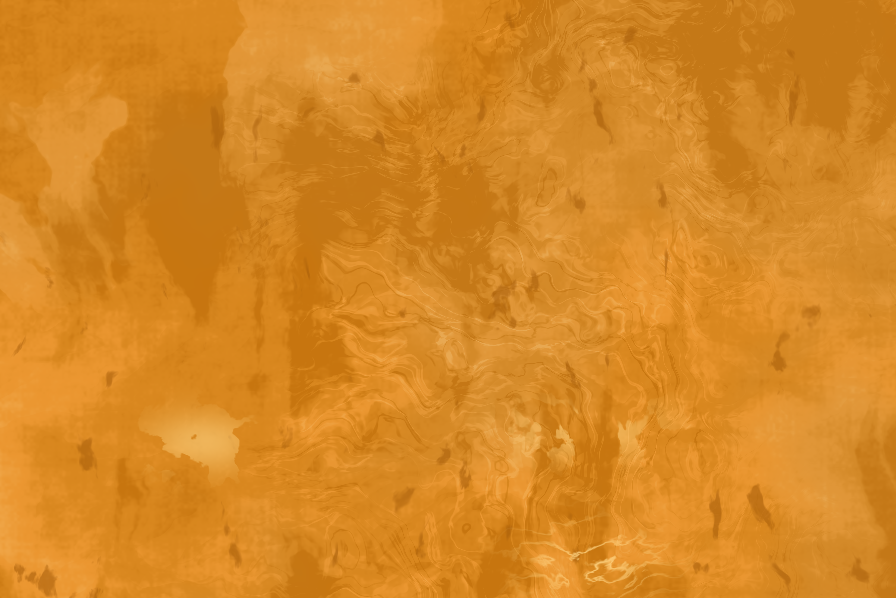
A Shadertoy shader for this texture:

```glsl
// Weathered ochre plaster wall with trowelled coats, chalky patches and fine creases.

const vec3 CHALK_DARK  = vec3(0.77, 0.47, 0.09);
const vec3 CHALK_MID   = vec3(0.83, 0.54, 0.16);
const vec3 CHALK_LIGHT = vec3(0.88, 0.59, 0.22);
const vec3 CHALK_PALE  = vec3(0.91, 0.66, 0.32);
const vec3 AMBER_DARK  = vec3(0.78, 0.46, 0.06);
const vec3 AMBER_MID   = vec3(0.85, 0.53, 0.12);
const vec3 AMBER_LIGHT = vec3(0.92, 0.59, 0.19);
const vec3 AMBER_PALE  = vec3(0.94, 0.65, 0.28);
const vec3 CREAM       = vec3(1.00, 0.83, 0.51);
const vec3 UMBER       = vec3(0.66, 0.37, 0.04);

float hash(vec2 p) {
    vec3 q = fract(vec3(p.xyx) * 0.1031);
    q += dot(q, q.yzx + 33.33);
    return fract((q.x + q.y) * q.z);
}

float noise(vec2 p) {
    vec2 i = floor(p), f = fract(p);
    f = f * f * (3.0 - 2.0 * f);
    return mix(mix(hash(i), hash(i + vec2(1, 0)), f.x),
               mix(hash(i + vec2(0, 1)), hash(i + vec2(1, 1)), f.x), f.y);
}

vec2 rotate(vec2 p, float a) {
    return mat2(cos(a), sin(a), -sin(a), cos(a)) * p;
}

float fbm(vec2 p) {
    float sum = 0.0, amp = 0.5;
    for (int i = 0; i < 5; i++) {
        sum += amp * noise(p);
        p = rotate(p, 0.45) * 2.03 + 17.3;
        amp *= 0.5;
    }
    return sum / 0.97;
}

// Thin line along the middle contour of a noise field
float crease(vec2 p, float width) {
    return 1.0 - smoothstep(0.0, width, abs(fbm(p) - 0.5));
}

// One skim of plaster: crisp at its rim, fading inwards
float coat(vec2 p, float level) {
    float f = fbm(p) - level;
    return smoothstep(0.0, 0.03, f) * exp(-9.0 * max(f, 0.0));
}

float spot(vec2 p, vec2 centre, vec2 radius) {
    vec2 d = (p - centre) / radius;
    return exp(-dot(d, d));
}

// Four-step colour ramp over tone 0..1
vec3 ramp(vec3 dark, vec3 mid, vec3 light, vec3 pale, float t) {
    vec3 c = mix(dark, mid, smoothstep(0.05, 0.42, t));
    c = mix(c, light, smoothstep(0.42, 0.75, t));
    return mix(c, pale, smoothstep(0.75, 1.05, t));
}

void mainImage(out vec4 fragColor, in vec2 fragCoord) {
    vec2 p = fragCoord / iResolution.y;
    vec2 warp = vec2(fbm(p * 4.0 + 3.1), fbm(p * 4.0 + 41.7)) - 0.5;
    vec2 q = p + 0.16 * warp;

    // Regions of the wall
    float diagonal = q.y - 0.62 - 0.48 * q.x;
    float smoothCorner = smoothstep(-0.04, 0.06, diagonal);
    float lowerLeft = spot(p, vec2(0.1, 0.0), vec2(0.75, 0.5));
    float rough = (1.0 - smoothCorner) * smoothstep(0.25, 0.65, q.x)
                * (1.0 - 0.6 * smoothstep(1.15, 1.4, q.x));
    rough *= smoothstep(0.32, 0.6, fbm(q * 3.0 + 8.0));

    // Broad cloudy tone
    float tone = 0.38 + 1.05 * (fbm(q * vec2(3.0, 4.0) + 5.0) - 0.5);
    tone += 0.55 * (fbm(q * vec2(9.0, 13.0) + 23.0) - 0.5);
    tone += 0.28 * lowerLeft - 0.10 * smoothstep(0.4, 1.0, p.y) * smoothstep(0.5, 1.2, p.x);
    tone = mix(tone, 0.34 + 0.35 * (tone - 0.38), 0.8 * smoothCorner);

    // Overlapping trowel coats, light and dark rims in turn
    for (int i = 0; i < 4; i++) {
        float k = float(i);
        vec2 s = rotate(q, 0.5 - 0.35 * k) * vec2(4.0, 7.0) * (1.0 + 0.4 * k);
        float side = mod(k, 2.0) < 0.5 ? 0.24 : -0.20;
        tone += side * coat(s + 31.0 * k, 0.52) * (0.35 + 0.65 * rough);
    }

    // Slanted scratches and upright stains in the rough field
    vec2 slant = rotate(q, 0.45 * (fbm(p * 2.0 + 60.0) - 0.3) * 3.0);
    tone += 0.32 * rough * crease(slant * vec2(11.0, 28.0) + 70.0, 0.055);
    tone -= 0.34 * rough * crease(slant * vec2(13.0, 24.0) + 90.0, 0.045);
    float stain = smoothstep(0.54, 0.72, fbm(q * vec2(13.0, 4.5) + 12.0));
    tone -= 0.45 * stain * (1.0 - smoothCorner);

    // Brush grain in both directions
    tone += 0.09 * (noise(p * vec2(150.0, 14.0)) - 0.5);
    tone += 0.09 * (noise(p * vec2(16.0, 130.0) + 50.0) - 0.5);
    tone += 0.10 * (noise(p * 190.0) - 0.5);

    // Chalky torn patches along the diagonal
    float band = exp(-pow((diagonal - 0.04) / 0.17, 2.0)) * (1.0 - smoothstep(0.55, 0.85, p.x));
    float patchField = fbm(q * vec2(6.5, 5.0) + 14.0) + 0.16 * band;
    float chalk = smoothstep(0.60, 0.635, patchField) * band;
    tone += chalk * (0.42 + 0.5 * (fbm(q * 16.0) - 0.5));

    float warmth = smoothstep(0.36, 0.62, fbm(q * 2.6 + 33.0) + 0.22 * lowerLeft
                 + 0.16 * smoothCorner * (1.0 - smoothstep(0.6, 1.0, p.x)) - 0.07 * p.x);
    warmth *= 1.0 - 0.85 * chalk;
    vec3 colour = mix(ramp(CHALK_DARK, CHALK_MID, CHALK_LIGHT, CHALK_PALE, tone),
                      ramp(AMBER_DARK, AMBER_MID, AMBER_LIGHT, AMBER_PALE, tone), warmth);

    // Small dark nicks
    float nick = smoothstep(0.71, 0.80, fbm(q * vec2(24.0, 13.0) + 55.0));
    colour = mix(colour, UMBER, 0.6 * nick * (1.0 - smoothCorner));

    // Bare cream flakes and glossy glints low on the wall
    float flakeZone = spot(p, vec2(0.34, 0.26), vec2(0.10, 0.05))
                    + spot(p, vec2(0.98, 0.28), vec2(0.13, 0.05));
    float flake = smoothstep(0.60, 0.64, fbm(q * vec2(15.0, 19.0) + 6.0) + 0.13 * flakeZone);
    colour = mix(colour, CREAM, 0.6 * flake * min(flakeZone, 1.0));
    float glintZone = spot(p, vec2(0.99, 0.06), vec2(0.11, 0.06));
    float glint = crease(rotate(q, -0.5) * vec2(14.0, 30.0) + 4.0, 0.06);
    colour = mix(colour, CREAM, 0.85 * glint * glintZone);

    fragColor = vec4(clamp(colour, 0.0, 1.0), 1.0);
}
```
